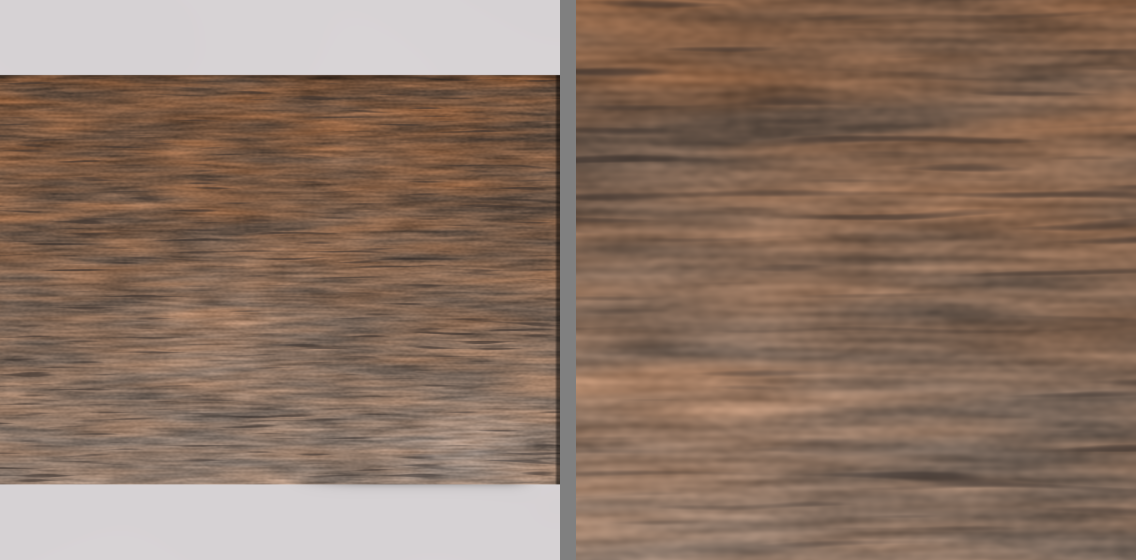
Left: the whole. Right: its middle third, enlarged.
This texture is drawn by a WebGL 1 fragment shader. Its source:

```glsl
precision highp float;

uniform vec2 u_resolution;

// Layout, in canvas units
const float BOARD_BOTTOM = 0.135;
const float BOARD_TOP = 0.866;
const float BOARD_RIGHT = 0.994;
const float EDGE_SOFTNESS = 0.0014;

// Colours
const vec3 BACKDROP = vec3(0.842, 0.826, 0.834);
const vec3 WOOD_TOP = vec3(0.465, 0.335, 0.245);
const vec3 WOOD_BOTTOM = vec3(0.545, 0.465, 0.410);
const vec3 WARM_TINT = vec3(0.060, 0.010, -0.025);
const vec3 PORE = vec3(0.225, 0.190, 0.175);
const vec3 SHEEN = vec3(0.085, 0.095, 0.105);

// Grain: cells across and up the canvas
const vec2 BAND_CELLS = vec2(3.5, 24.0);
const vec2 STREAK_CELLS = vec2(8.0, 85.0);
const vec2 FIBRE_CELLS = vec2(17.0, 190.0);
const vec2 SPECK_CELLS = vec2(110.0, 230.0);
const float BAND_CONTRAST = 0.20;
const float STREAK_CONTRAST = 0.24;
const float FIBRE_CONTRAST = 0.24;
const float SPECK_CONTRAST = 0.09;
const float PORE_STRENGTH = 0.60;

vec2 hashGradient(vec2 cell) {
  vec3 p = fract(vec3(cell.xyx) * vec3(0.1031, 0.1030, 0.0973));
  p += dot(p, p.yzx + 33.33);
  return fract((p.xx + p.yz) * p.zy) * 2.0 - 1.0;
}

float gradientNoise(vec2 p) {
  vec2 cell = floor(p);
  vec2 f = fract(p);
  vec2 blend = f * f * f * (f * (f * 6.0 - 15.0) + 10.0);
  float a = dot(hashGradient(cell), f);
  float b = dot(hashGradient(cell + vec2(1.0, 0.0)), f - vec2(1.0, 0.0));
  float c = dot(hashGradient(cell + vec2(0.0, 1.0)), f - vec2(0.0, 1.0));
  float d = dot(hashGradient(cell + 1.0), f - 1.0);
  return 1.4 * mix(mix(a, b, blend.x), mix(c, d, blend.x), blend.y);
}

float glow(vec2 uv, vec2 center, vec2 radius) {
  vec2 d = (uv - center) / radius;
  return exp(-dot(d, d));
}

vec3 woodColor(vec2 uv) {
  float height = (uv.y - BOARD_BOTTOM) / (BOARD_TOP - BOARD_BOTTOM);
  vec3 color = mix(WOOD_BOTTOM, WOOD_TOP, smoothstep(-0.1, 1.0, height));

  // Layered streaks along the board, strongest near the top
  float band = gradientNoise(uv * BAND_CELLS + 11.3);
  float streak = gradientNoise(uv * STREAK_CELLS + 47.7);
  float fibre = gradientNoise(uv * FIBRE_CELLS + 83.1);
  float speck = gradientNoise(uv * SPECK_CELLS + 29.9);
  float grain = BAND_CONTRAST * band + STREAK_CONTRAST * streak
              + FIBRE_CONTRAST * fibre + SPECK_CONTRAST * speck;
  color *= 1.0 + grain * mix(0.8, 1.1, height);

  // Warm patches among greyer ones
  float warmth = gradientNoise(uv * vec2(5.0, 42.0) + 61.5) + 0.6 * streak + 0.5 * band;
  color += WARM_TINT * clamp(warmth, -0.6, 0.9) * mix(0.6, 1.2, height);

  // Sparse dark pores, thin and long
  float pore = gradientNoise(uv * vec2(10.0, 150.0) + 7.9) + 0.35 * gradientNoise(uv * vec2(3.0, 13.0) + 91.2);
  color = mix(color, PORE, PORE_STRENGTH * smoothstep(0.22, 0.75, pore));

  // Soft reflections
  float sheen = glow(uv, vec2(0.83, 0.20), vec2(0.13, 0.07))
              + 0.45 * glow(uv, vec2(0.43, 0.40), vec2(0.16, 0.12))
              + 0.30 * glow(uv, vec2(0.40, 0.19), vec2(0.35, 0.08));
  color += SHEEN * sheen * (0.8 + 0.7 * fibre);

  // Worn upper and lower rims, shaded right end
  float rim = gradientNoise(uv * vec2(12.0, 70.0) + 17.4);
  float upperRim = smoothstep(BOARD_TOP - 0.016, BOARD_TOP, uv.y);
  float lowerRim = 1.0 - smoothstep(BOARD_BOTTOM, BOARD_BOTTOM + 0.022, uv.y);
  color *= 1.0 - upperRim * (0.28 + 0.5 * rim);
  color *= 1.0 + lowerRim * (0.08 + 0.4 * rim);
  color *= 1.0 - 0.5 * smoothstep(BOARD_RIGHT - 0.004, BOARD_RIGHT + 0.002, uv.x);
  return color;
}

vec3 backdropColor(vec2 uv) {
  vec3 color = BACKDROP + 0.008 * gradientNoise(uv * vec2(2.0, 3.0) + 5.2);
  // Faint contact shadow under the right half
  float below = max(BOARD_BOTTOM - uv.y, 0.0);
  float span = smoothstep(0.50, 0.65, uv.x) * (1.0 - smoothstep(0.90, 0.97, uv.x));
  float shadow = exp(-below / 0.006) * span * step(uv.y, 0.5);
  return color * (1.0 - 0.20 * shadow);
}

void main() {
  vec2 uv = gl_FragCoord.xy / u_resolution;
  float soft = max(EDGE_SOFTNESS, 0.7 / u_resolution.y);
  float inside = min(uv.y - BOARD_BOTTOM, BOARD_TOP - uv.y);
  float board = smoothstep(-soft, soft, inside);
  vec3 color = mix(backdropColor(uv), woodColor(uv), board);
  gl_FragColor = vec4(clamp(color, 0.0, 1.0), 1.0);
}
```
